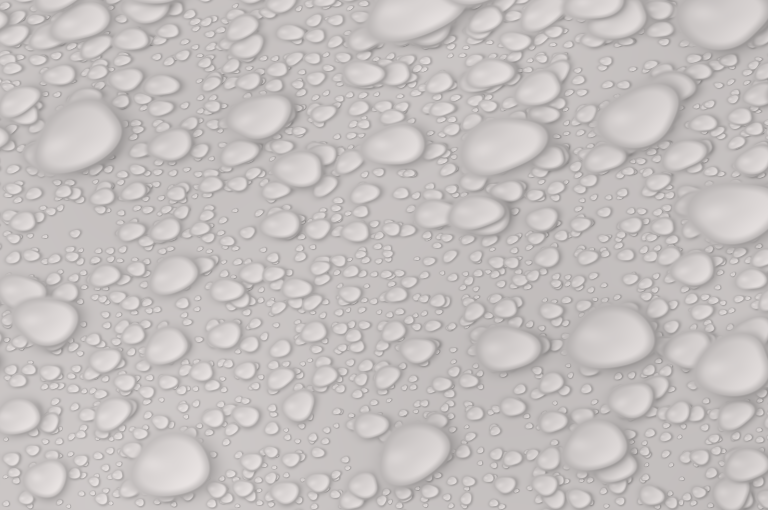
This texture is drawn by a Shadertoy shader. Its source:

```glsl
// Water drops of many sizes beaded on a pale warm-grey surface, lit from the upper left.
// Jittered cell grids place tilted, wobbly ellipses; they are drawn from the finest
// grid to the coarsest, each drop clearing its own margin and casting a soft shadow.

const int LAYERS = 5;
const float FINEST_CELL = 0.025;
const float LAYER_GROWTH = 1.72;
const float BLUR = 0.0027;
const vec2 SHADOW_DIR = vec2(0.83, -0.56);
const vec3 WARM_GREY = vec3(1.0, 0.977, 0.973);

vec3 hash3(vec2 cell, float seed) {
    vec3 p = fract(vec3(cell, seed) * vec3(0.1031, 0.1030, 0.0973) + 0.137);
    p += dot(p, p.yxz + 33.33);
    return fract((p.xxy + p.yzz) * p.zyx);
}

mat2 rotation(float angle) {
    float c = cos(angle), s = sin(angle);
    return mat2(c, -s, s, c);
}

// Slow light changes over the bare surface
float surfaceTone(vec2 p) {
    float waves = sin(p.x * 3.1 + p.y * 4.3 + 0.6) + 0.7 * sin(p.x * 6.7 - p.y * 5.2);
    return 0.788 - 0.022 * smoothstep(0.5, 1.6, p.x + 0.3 * p.y) + 0.011 * waves;
}

// Distance from the drop centre, scaled so that the wobbly outline lies at 1
float outlineDistance(vec2 q, float phase) {
    float angle = atan(q.y, q.x);
    float wobble = 0.08 * sin(2.0 * angle + phase) + 0.06 * sin(3.0 * angle - 1.7 * phase);
    return length(q) / (1.0 + wobble);
}

// Lays one drop and its shadow over the tone below
float addDrop(float tone, float ground, vec2 offset, float radius,
              float stretch, float tilt, float phase, float blur) {
    vec2 axes = radius * vec2(sqrt(stretch), inversesqrt(stretch));
    vec2 q = rotation(tilt) * offset / axes;
    if (dot(q, q) > 4.0) return tone;

    float rho = outlineDistance(q, phase);
    float side = dot(offset / max(length(offset), 1e-5), SHADOW_DIR);
    float soft = min(blur / radius, 0.5);

    // Bare margin and cast shadow
    float outside = mix(ground, tone, smoothstep(1.0, 1.25, rho));
    float falloff = exp(-4.0 * max(rho - 1.0, 0.0)) * smoothstep(1.75, 1.15, rho);
    outside -= falloff * mix(0.045, 0.17, smoothstep(-0.4, 0.9, side));

    // Refracted light, dark rim and glint
    float inside = ground + 0.058 + 0.05 * side * smoothstep(0.0, 0.8, rho);
    inside -= smoothstep(0.72, 1.04, rho) * mix(0.05, 0.17, 0.5 + 0.5 * side);
    vec2 glint = q - vec2(-0.5, 0.15);
    inside += 0.05 * exp(-12.0 * dot(glint, glint));

    return mix(inside, outside, smoothstep(1.0 - soft, 1.0 + soft, rho));
}

// One jittered grid of drops; crowding adds drops towards the top
float addLayer(float tone, float ground, vec2 p, float cellSize,
               float presence, float crowding, float seed, float blur) {
    vec2 home = floor(p / cellSize);
    for (int y = -1; y <= 1; y++) {
        for (int x = -1; x <= 1; x++) {
            vec2 cell = home + vec2(x, y);
            vec3 place = hash3(cell, seed);
            vec3 form = hash3(cell, seed + 17.0);
            vec2 centre = (cell + 0.5 + 0.5 * (place.xy - 0.5)) * cellSize;
            float height = clamp(centre.y, 0.0, 1.0);
            if (place.z > presence + crowding * (height - 0.5)) continue;

            float radius = cellSize * mix(0.18, 0.34, form.x);
            radius *= mix(0.9, 1.12, height);
            float stretch = mix(1.1, 1.6, height) + 0.4 * (form.y - 0.3);
            float tilt = 0.25 + 0.5 * (form.z - 0.5);
            tone = addDrop(tone, ground, p - centre, radius, stretch, tilt,
                           6.283 * form.y, blur);
        }
    }
    return tone;
}

void mainImage(out vec4 fragColor, in vec2 fragCoord) {
    vec2 p = fragCoord / iResolution.y;
    float blur = max(BLUR, 1.0 / iResolution.y);
    float ground = surfaceTone(p);
    float tone = ground;

    // Fine beads first, large drops last; the middle sizes are the most crowded
    float cellSize = FINEST_CELL;
    for (int i = 0; i < LAYERS; i++) {
        float level = float(i) / float(LAYERS - 1);
        float middle = level - 0.42;
        float presence = 0.76 - 1.1 * middle * middle;
        float crowding = 0.5 * level * level * level;
        tone = addLayer(tone, ground, p, cellSize, presence, crowding,
                        3.0 + 7.0 * float(i), blur);
        cellSize *= LAYER_GROWTH;
    }

    fragColor = vec4(clamp(tone * WARM_GREY, 0.0, 1.0), 1.0);
}
```
